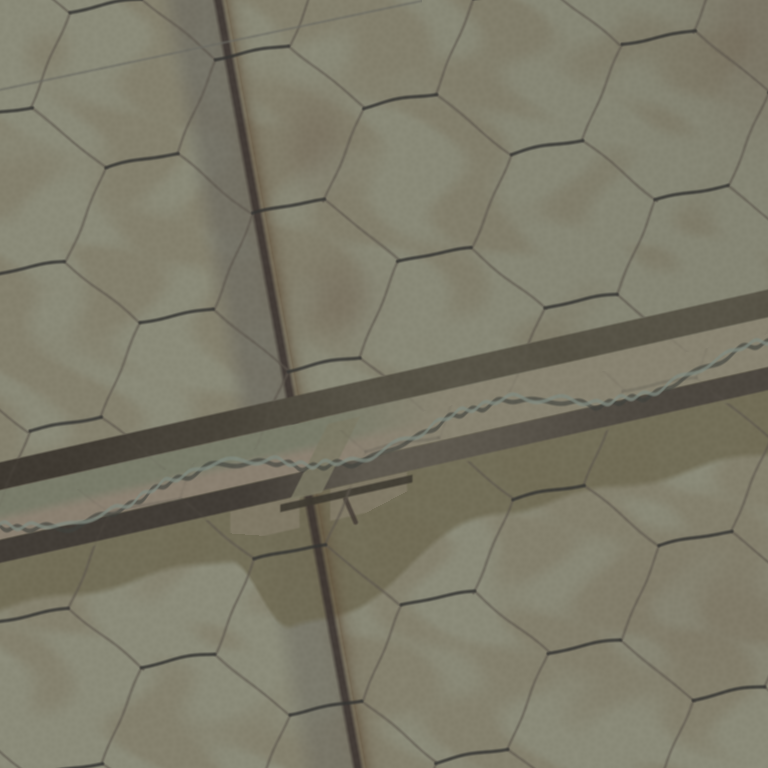
Give the GLSL for this texture, as a WebGL 1 fragment shader.

```glsl
precision highp float;
uniform vec2 u_resolution;

float segment(vec2 p, vec2 a, vec2 b) {
  vec2 v = b - a;
  return length(p - a - v * clamp(dot(p - a, v) / dot(v, v), 0.0, 1.0));
}

float soft() { return 0.0012 + 0.7 / u_resolution.y; }

float stroke(float d, float halfWidth) {
  return 1.0 - smoothstep(halfWidth - soft(), halfWidth + soft(), d);
}

float band(float v, float lo, float hi) {
  float e = soft();
  return smoothstep(lo - e, lo + e, v) * (1.0 - smoothstep(hi - e, hi + e, v));
}

float blob(vec2 p, vec2 center, vec2 size) {
  vec2 q = (p - center) / size;
  return exp(-dot(q, q));
}

vec2 hash2(vec2 p) {
  return fract(sin(vec2(dot(p, vec2(127.1, 311.7)), dot(p, vec2(269.5, 183.3)))) * 4375.85);
}

float cellular(vec2 p) {
  vec2 cell = floor(p);
  float nearest = 2.0;
  for (int j = -1; j <= 1; j++)
    for (int i = -1; i <= 1; i++) {
      vec2 c = cell + vec2(float(i), float(j));
      nearest = min(nearest, length(p - c - hash2(c)));
    }
  return nearest;
}

float mottle(vec2 p) {
  return sin(p.x * 17.0 + 2.0 * sin(p.y * 13.0)) * sin(p.y * 19.0 + 1.7 * sin(p.x * 11.0))
    + 0.5 * sin(p.x * 43.0 + p.y * 29.0 + 2.0 * sin(p.y * 37.0));
}

// Distances to twisted (x) and single (y) strands of a sheared hexagonal mesh
vec2 mesh(vec2 p) {
  vec2 a = vec2(0.191, -0.061), b = vec2(0.046, -0.202), h = vec2(0.047, 0.009);
  vec2 id = floor(vec2(p.x * b.y - p.y * b.x, a.x * p.y - a.y * p.x) / (a.x * b.y - a.y * b.x) + 0.5);
  vec2 d = vec2(1.0);
  for (int j = -1; j <= 1; j++)
    for (int i = -1; i <= 1; i++) {
      vec2 n = id + vec2(float(i), float(j));
      vec2 q = p - n.x * a - n.y * b;
      q += 0.003 * (hash2(n) - 0.5);
      float bow = 0.004 * (hash2(n + 7.0).x - 0.2) * cos(clamp(q.x / h.x, -1.0, 1.0) * 1.57);
      d.x = min(d.x, segment(q - vec2(0.0, bow), -h, h));
      d.y = min(d.y, min(segment(q, h, a - h), segment(q, -h, b - a + h)));
    }
  return d;
}

void main() {
  vec2 p = gl_FragCoord.xy / u_resolution;
  float s = p.y - 0.225 * p.x;          // height measured along the beams
  float post = p.x - 0.466 + 0.182 * p.y;
  float m = mottle(p);
  float above = step(0.34, s);

  // Weathered panels
  vec3 col = mix(vec3(0.515, 0.5, 0.425), vec3(0.54, 0.54, 0.47), smoothstep(-0.7, 0.5, m));
  col *= 1.0 - 0.04 * smoothstep(0.3, 1.0, p.x) * above;
  float stain = blob(p, vec2(0.44, 0.61), vec2(0.05, 0.05)) + blob(p, vec2(0.41, 0.81), vec2(0.04, 0.06))
    + 1.3 * blob(p, vec2(1.0, 0.97), vec2(0.08, 0.12)) + 0.5 * blob(p, vec2(0.95, 0.2), vec2(0.2, 0.1));
  col = mix(col, vec3(0.43, 0.38, 0.32), 0.4 * min(stain, 1.0));

  // Shaded post side, rusty margin and dark joint
  float side = smoothstep(-0.085, -0.045, post) * (1.0 - smoothstep(-0.008, 0.0, post));
  col = mix(col, vec3(0.43, 0.42, 0.38), side * mix(0.55, 0.75, above));

  // Cast shadow below the beams
  float shadeEdge = 0.205 - 0.11 * smoothstep(0.3, 0.38, p.x) * (1.0 - smoothstep(0.42, 0.66, p.x))
    - 0.02 * smoothstep(0.5, 0.7, p.x) + 0.005 * sin(p.x * 35.0);
  float shade = smoothstep(shadeEdge - 0.006, shadeEdge + 0.006, s) * (1.0 - above);
  col = mix(col, vec3(0.43, 0.41, 0.32), 0.85 * shade);
  col = mix(col, vec3(0.36, 0.29, 0.21), 0.55 * exp(-abs(post - 0.011) / 0.009));
  col = mix(col, vec3(0.22, 0.19, 0.18), 0.85 * (1.0 - smoothstep(0.002, 0.009, abs(post))));

  // Pale fragments and ledge under the junction
  float flap = band(s, 0.225, 0.267) * (band(p.x, 0.3, 0.39) + band(p.x, 0.43, 0.53))
    * step(abs(p.x - 0.41) * 0.3, s - 0.205);
  col = mix(col, vec3(0.52, 0.49, 0.42), 0.7 * flap);
  col = mix(col, vec3(0.25, 0.22, 0.2), 0.8 * stroke(segment(p, vec2(0.45, 0.35), vec2(0.463, 0.32)), 0.003));

  // Two beams with a lit channel between them
  vec3 channel = mix(vec3(0.54, 0.5, 0.44), vec3(0.47, 0.48, 0.41), smoothstep(0.315, 0.335, s));
  channel = mix(channel, vec3(0.53, 0.51, 0.44), smoothstep(0.4, 0.6, p.x));
  col = mix(col, channel, band(s, 0.297, 0.362));
  vec3 beam = mix(vec3(0.25, 0.23, 0.2), vec3(0.34, 0.325, 0.275), smoothstep(0.0, 0.6, p.x));
  col = mix(col, beam + 0.008 * m, band(s, 0.362, 0.398));
  vec3 rail = mix(vec3(0.26, 0.24, 0.215), vec3(0.37, 0.35, 0.31), smoothstep(0.3, 0.5, p.x));
  rail = mix(rail, vec3(0.3, 0.28, 0.25), smoothstep(0.55, 0.9, p.x));
  col = mix(col, rail, band(s, 0.267, 0.297));
  float gusset = band(p.x - 0.5 * (p.y - 0.37), 0.388, 0.425) * band(s, 0.264, 0.352);
  col = mix(col, vec3(0.48, 0.47, 0.39), 0.85 * gusset);
  col = mix(col, vec3(0.24, 0.225, 0.19), 0.9 * band(s, 0.251, 0.261) * band(p.x, 0.365, 0.537));

  // Wire mesh, offset between the upper and lower spans
  vec2 bend = 0.0012 * sin(p.yx * 70.0);
  vec2 wire = mesh(p + bend - mix(vec2(0.569, 0.219), vec2(0.375, 0.729), above));
  float clear = 1.0 - 0.8 * band(s, 0.262, 0.398);
  col = mix(col, vec3(0.36, 0.335, 0.3), 0.6 * clear * stroke(wire.y, 0.0017));
  col = mix(col, vec3(0.21, 0.21, 0.2), 0.85 * clear * stroke(wire.x, 0.0021));
  float strand = abs(p.y - 0.883 - 0.211 * p.x);
  col = mix(col, vec3(0.41, 0.41, 0.38), 0.6 * stroke(strand, 0.0016) * step(p.x, 0.55));

  // Twisted cable in the channel
  float cable = s - 0.315 + 0.018 * cos(17.45 * (p.x - 0.1)) + 0.002 * sin(p.x * 83.0);
  float twist = 0.0035 * sin(p.x * 150.0 + 2.0 * sin(p.x * 31.0));
  col = mix(col, vec3(0.25, 0.26, 0.24), 0.65 * stroke(abs(cable + 0.003 + twist), 0.003));
  col = mix(col, vec3(0.5, 0.54, 0.5), 0.75 * stroke(abs(cable - twist), 0.0025));

  // Fine surface grain
  col += 0.018 * (cellular(p * 120.0) - 0.45);
  gl_FragColor = vec4(col, 1.0);
}
```
